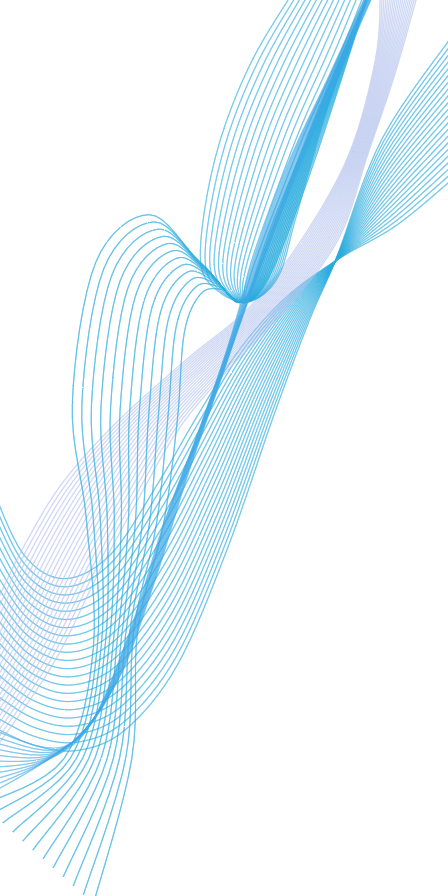
Give the GLSL for this background, as a WebGL 2 fragment shader.

```glsl
#version 300 es
precision highp float;
// Flowing ribbons of fine blue and lavender lines on white.
// Each ribbon blends evenly spaced lines between two guide splines;
// line coverage adds up to ink, so pinched places grow darker.

uniform vec2 u_resolution;
out vec4 fragColor;

const float CANVAS_HEIGHT = 768.0;  // canvas units, y runs down from the top
const float LINE_WIDTH = 0.95;
const float INK_STRENGTH = 1.3;
const int KNOTS = 11;
const int STEPS = 8;                // straight pieces per spline span

const vec3 PAPER = vec3(1.0);
const vec3 CYAN = vec3(0.16, 0.67, 0.87);
const vec3 AZURE = vec3(0.24, 0.66, 0.90);
const vec3 LAVENDER = vec3(0.70, 0.76, 0.93);

// Knots hold one point of each guide: first guide in xy, second in zw.
const vec4 VEIL[KNOTS] = vec4[KNOTS](
  vec4(326, -5, 358, -5), vec4(322, 50, 338, 65), vec4(300, 130, 316, 130),
  vec4(262, 200, 290, 205), vec4(215, 262, 245, 265), vec4(160, 308, 200, 312),
  vec4(100, 362, 155, 365), vec4(55, 412, 120, 425), vec4(25, 460, 85, 490),
  vec4(0, 510, 45, 570), vec4(-20, 560, -10, 650));

const vec4 SWEEP[KNOTS] = vec4[KNOTS](
  vec4(-8, 415, -8, 622), vec4(20, 475, 30, 639), vec4(55, 496, 68, 643),
  vec4(95, 475, 108, 625), vec4(135, 415, 152, 570), vec4(170, 355, 195, 470),
  vec4(205, 300, 235, 355), vec4(245, 255, 265, 275), vec4(290, 222, 288, 222),
  vec4(340, 193, 328, 118), vec4(392, 150, 392, 25));

const vec4 HUMP[KNOTS] = vec4[KNOTS](
  vec4(-15, 690, 80, 775), vec4(55, 650, 113, 650), vec4(80, 555, 118, 540),
  vec4(74, 445, 140, 450), vec4(62, 345, 152, 360), vec4(82, 225, 158, 285),
  vec4(128, 184, 172, 252), vec4(172, 225, 190, 248), vec4(215, 258, 210, 256),
  vec4(258, 170, 238, 180), vec4(316, -5, 316, -5));

const vec4 FAN[KNOTS] = vec4[KNOTS](
  vec4(250, -5, 312, -5), vec4(217, 50, 290, 50), vec4(192, 110, 265, 105),
  vec4(177, 170, 243, 160), vec4(172, 225, 222, 215), vec4(185, 248, 212, 245),
  vec4(212, 259, 210, 256), vec4(238, 238, 216, 245), vec4(254, 185, 232, 200),
  vec4(280, 95, 268, 105), vec4(316, -5, 316, -5));

const vec4 SPINE[KNOTS] = vec4[KNOTS](
  vec4(314, -5, 320, -5), vec4(282, 65, 296, 50), vec4(247, 140, 270, 110),
  vec4(218, 220, 240, 185), vec4(196, 295, 212, 260), vec4(170, 370, 186, 335),
  vec4(140, 450, 160, 410), vec4(110, 545, 132, 500), vec4(75, 625, 100, 585),
  vec4(35, 655, 55, 640), vec4(-8, 680, -8, 625));

// Catmull-Rom spline, run on both guides at once
vec4 spline(vec4 a, vec4 b, vec4 c, vec4 d, float t) {
  return b + 0.5 * t * (c - a + t * (2.0 * a - 5.0 * b + 4.0 * c - d
       + t * (3.0 * (b - c) + d - a)));
}

// Smooth-edged coverage of one straight piece, open at its ends
float strokeCoverage(vec2 p, vec2 from, vec2 to, float pixel) {
  vec2 along = to - from;
  float lengthSq = max(dot(along, along), 1e-6);
  float h = dot(p - from, along) / lengthSq;
  if (h < 0.0 || h >= 1.0) return 0.0;
  float d = length(p - from - along * h);
  float reach = 0.5 * (max(LINE_WIDTH, pixel) + pixel);
  return clamp((reach - d) / pixel, 0.0, 1.0) * min(LINE_WIDTH / pixel, 1.0);
}

// Summed coverage of all lines between the two guides
float ribbon(vec2 p, vec4 knots[KNOTS], int lines, float pixel) {
  float total = 0.0;
  float margin = LINE_WIDTH + pixel;
  for (int i = 0; i < KNOTS - 1; i++) {
    vec4 before = knots[max(i - 1, 0)];
    vec4 after = knots[min(i + 2, KNOTS - 1)];
    vec4 start = knots[i];
    for (int s = 1; s <= STEPS; s++) {
      vec4 end = spline(before, knots[i], knots[i + 1], after, float(s) / float(STEPS));
      // Skip pieces whose bounding box misses this point
      vec2 low = min(min(start.xy, start.zw), min(end.xy, end.zw)) - margin;
      vec2 high = max(max(start.xy, start.zw), max(end.xy, end.zw)) + margin;
      if (all(greaterThan(p, low)) && all(lessThan(p, high))) {
        for (int n = 0; n < lines; n++) {
          float t = float(n) / float(lines - 1);
          total += strokeCoverage(p, mix(start.xy, start.zw, t), mix(end.xy, end.zw, t), pixel);
        }
      }
      start = end;
    }
  }
  return total;
}

vec3 addInk(vec3 base, vec3 ink, float coverage) {
  return mix(base, ink, 1.0 - exp(-INK_STRENGTH * coverage));
}

void main() {
  float pixel = CANVAS_HEIGHT / u_resolution.y;
  vec2 p = vec2(gl_FragCoord.x, u_resolution.y - gl_FragCoord.y) * pixel;

  vec3 color = PAPER;
  color = addInk(color, CYAN, ribbon(p, SWEEP, 22, pixel) * 0.85);
  color = addInk(color, LAVENDER, ribbon(p, VEIL, 20, pixel) * 0.8);
  color = addInk(color, CYAN, ribbon(p, FAN, 14, pixel) * 0.8);
  color = addInk(color, CYAN, ribbon(p, HUMP, 12, pixel));
  color = addInk(color, AZURE, ribbon(p, SPINE, 11, pixel) * 0.8);
  fragColor = vec4(color, 1.0);
}
```
